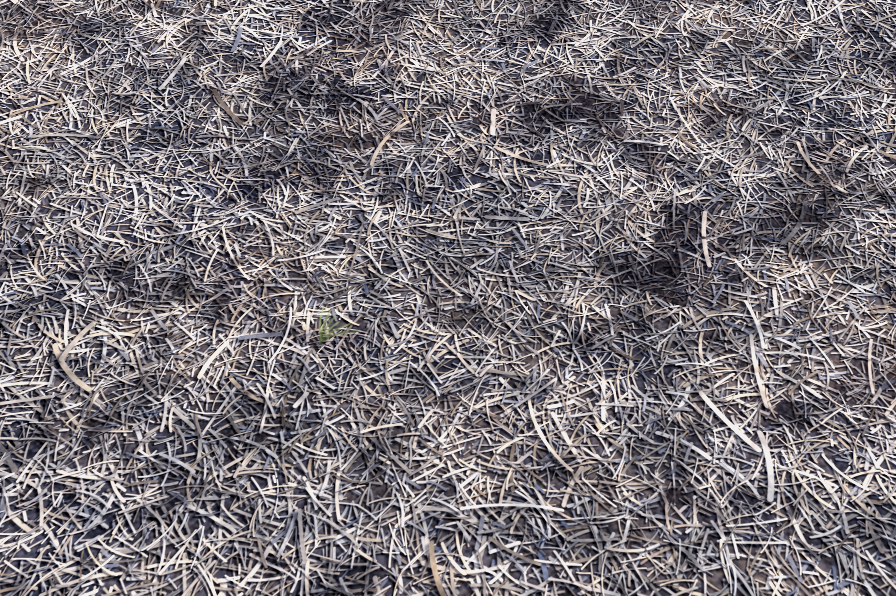
A WebGL 1 fragment shader for this texture:

```glsl
precision highp float;
uniform vec2 u_resolution;

vec4 hash4(vec2 cell, float seed) {
  vec4 q = fract(cell.xyxy * vec4(0.1031, 0.1030, 0.0973, 0.1099) + seed * vec4(0.137, 0.311, 0.573, 0.719));
  q += dot(q, q.wzxy + 33.33);
  return fract((q.xxyz + q.yzzw) * q.zywx);
}

float noise(vec2 p) {
  vec2 cell = floor(p);
  vec2 f = fract(p);
  f = f * f * (3.0 - 2.0 * f);
  float low = mix(hash4(cell, 3.0).x, hash4(cell + vec2(1.0, 0.0), 3.0).x, f.x);
  float high = mix(hash4(cell + vec2(0.0, 1.0), 3.0).x, hash4(cell + 1.0, 3.0).x, f.x);
  return mix(low, high, f.y);
}

float fbm(vec2 p) {
  return 0.53 * noise(p) + 0.3 * noise(p * 2.1 + 17.0) + 0.17 * noise(p * 4.3 + 41.0);
}

// Signed distance to a bent stalk centred at the origin
float stalkDistance(vec2 offset, vec2 dir, float halfLength, float bend, float radius) {
  vec2 local = vec2(dot(offset, dir), dot(offset, vec2(-dir.y, dir.x)));
  local.y += bend * local.x * local.x;
  return length(vec2(max(abs(local.x) - halfLength, 0.0), local.y)) - radius;
}

// One scattered layer of stalks, each with its cast shadow
vec3 layStraw(vec3 color, vec2 ground, float seed, float scale, float share, float height, float hollow) {
  vec2 p = ground * scale + seed * vec2(7.31, 3.77) + 40.0;
  float blur = 0.9 * scale / u_resolution.y;
  for (int j = -1; j <= 1; j++) {
    for (int i = -1; i <= 1; i++) {
      vec2 cell = floor(p) + vec2(float(i), float(j));
      vec4 place = hash4(cell, seed);
      vec4 look = hash4(cell + 57.0, seed + 0.5);
      vec2 offset = p - cell - place.xy;
      float angle = 3.1416 * place.z;
      vec2 dir = vec2(cos(angle), sin(angle));
      float halfLength = mix(0.12, 0.88, place.w);
      float bend = 0.5 * (look.z - 0.5);
      float radius = mix(0.022, 0.058, look.x * look.x);
      float present = step(look.w, share);
      present *= smoothstep(0.0, 0.25, 1.1 - hollow * (0.3 + 0.6 * height) - 0.6 * hollow * look.w);

      float shade = stalkDistance(offset + vec2(0.06, 0.07), dir, halfLength, bend, radius);
      color = mix(color, color * vec3(0.47, 0.49, 0.55), present * smoothstep(0.05, -0.03, shade));

      float stalk = stalkDistance(offset, dir, halfLength, bend, radius);
      float light = pow(look.y, 0.75) * mix(0.62, 1.15, height);
      vec3 dull = mix(vec3(0.31, 0.35, 0.46), vec3(0.39, 0.36, 0.35), smoothstep(0.3, 0.6, place.w));
      vec3 tone = mix(dull, vec3(1.09, 1.04, 1.0), light);
      tone *= mix(vec3(0.99, 1.0, 1.03), vec3(1.05, 0.96, 0.86), look.z * look.z);
      color = mix(color, tone, present * smoothstep(blur, -blur, stalk));
    }
  }
  return color;
}

// A few green blades fanning from one root
vec3 addTuft(vec3 color, vec2 p) {
  for (int i = 0; i < 6; i++) {
    float k = float(i);
    float angle = 0.3 + 0.24 * k;
    vec2 dir = vec2(cos(angle), sin(angle));
    float reach = 0.022 + 0.012 * hash4(vec2(k, 5.0), 2.0).x;
    float blade = stalkDistance(p - dir * reach, dir, reach, 5.0, 0.0016);
    vec3 green = mix(vec3(0.30, 0.40, 0.22), vec3(0.52, 0.60, 0.38), fract(k * 0.37));
    color = mix(color, green, 0.7 * smoothstep(0.0015, -0.0015, blade));
  }
  return color;
}

void main() {
  vec2 p = gl_FragCoord.xy / u_resolution.y;
  // The field recedes towards the top
  vec2 ground = vec2((p.x - 0.75) * (0.85 + 0.45 * p.y), p.y * (0.85 + 0.6 * p.y));

  // Hollows and a winding rut where soil shows
  float relief = fbm(ground * vec2(5.5, 6.5) + 11.0);
  float path = (p.x - 1.03 - 0.1 * sin((0.78 - p.y) * 10.0)) / 0.03;
  float rut = exp(-path * path) * smoothstep(0.32, 0.45, p.y) * smoothstep(0.25, 0.55, noise(ground * 14.0));
  float gaps = smoothstep(0.56, 0.78, fbm(ground * vec2(17.0, 19.0) + 29.0));
  float hollow = clamp(0.7 * smoothstep(0.55, 0.73, relief) + 0.75 * gaps + 0.9 * rut, 0.0, 1.0);

  // Soil
  float crumbs = fbm(ground * 90.0);
  vec3 soil = mix(vec3(0.15, 0.16, 0.22), vec3(0.46, 0.38, 0.33), crumbs * noise(ground * 7.0 + 5.0));
  vec3 color = soil * (0.75 + 0.6 * noise(ground * 160.0));

  // Straw, from the buried litter to the sunlit top
  for (int layer = 0; layer < 14; layer++) {
    float height = float(layer) / 13.0;
    float scale = 26.0 - 12.0 * fract(float(layer) * 0.618);
    color = layStraw(color, ground, float(layer) + 1.0, scale, 0.95, height, hollow);
  }
  color = layStraw(color, ground, 21.0, 11.0, 0.22, 1.0, hollow);
  color = addTuft(color, p - vec2(0.535, 0.43));

  // Uneven light: blue in the shade, warm in the sun
  float drift = 0.55 * fbm(ground * 8.0 + 70.0) + 0.45 * fbm(ground * 24.0 + 90.0);
  float sun = smoothstep(0.25, 0.75, drift);
  color *= 0.73 + 0.68 * sun + 0.05 * p.y;
  color *= mix(vec3(0.95, 0.99, 1.06), vec3(1.03, 1.0, 0.96), sun);
  color *= mix(vec3(1.0), vec3(0.55, 0.55, 0.59), hollow);
  color += 0.12 * (noise(ground * 210.0) - 0.5);

  // Lift the middle tones and hold the highlights
  color = clamp(color, 0.0, 1.0);
  color = color * (1.43 - 0.46 * color) - vec3(0.02, 0.025, 0.03);
  gl_FragColor = vec4(clamp(color, 0.0, 1.0), 1.0);
}
```
